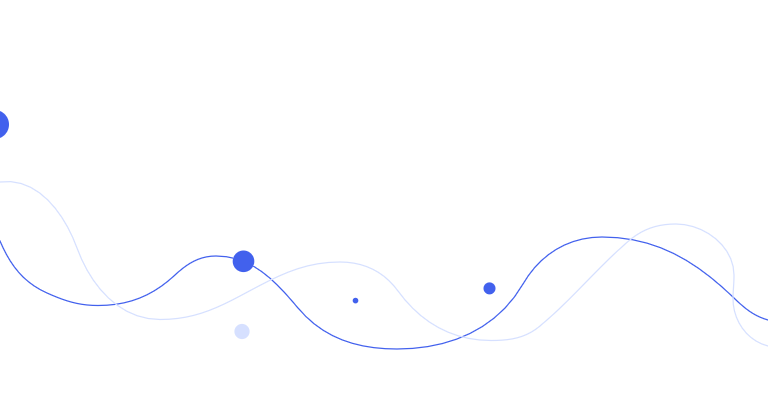
A Shadertoy shader for this background:

```glsl
const vec2 GRID = vec2(768.0, 408.0);   // design grid spanning the canvas
const vec3 PAPER = vec3(1.0);
const vec3 BLUE = vec3(0.26, 0.38, 0.93);
const vec3 PALE = vec3(0.84, 0.88, 1.0);
const float STROKE = 1.25;              // line width in grid units
const float HANDLE = 0.37;              // tangent length relative to the chord
const int STEPS = 10;                   // straight pieces per curve span

// Knots: position and heading in degrees
const int BLUE_KNOTS = 11;
const vec3 BLUE_WAVE[BLUE_KNOTS] = vec3[](
    vec3(0, 167, -67), vec3(47, 115, -24), vec3(98, 102.5, 0),
    vec3(175, 133, 43), vec3(216, 152, 0), vec3(298, 100, -50),
    vec3(397, 59, 0), vec3(523, 124, 60), vec3(602, 171, 0),
    vec3(734, 110, -44), vec3(768, 88, -16));

const int PALE_KNOTS = 13;
const vec3 PALE_WAVE[PALE_KNOTS] = vec3[](
    vec3(0, 226, 8), vec3(77, 160, -70), vec3(160, 88.5, 0),
    vec3(240, 112, 28), vec3(340, 146, 0), vec3(398, 117, -54),
    vec3(491, 67.5, 0), vec3(540, 82, 40), vec3(628, 166.5, 41),
    vec3(676, 184, 0), vec3(734, 133, -90), vec3(733, 110, -91),
    vec3(768, 62, -14));

// Dots: centre and radius
const int BLUE_DOTS = 4;
const vec3 DOTS[BLUE_DOTS] = vec3[](
    vec3(-5.6, 283.5, 14.6), vec3(243.5, 146.7, 10.8),
    vec3(489.5, 119.6, 6.0), vec3(355.5, 107.4, 2.8));
const vec3 PALE_DOT = vec3(242.0, 76.5, 7.6);

float segmentDistance(vec2 p, vec2 a, vec2 b) {
    vec2 pa = p - a, ba = b - a;
    return length(pa - ba * clamp(dot(pa, ba) / dot(ba, ba), 0.0, 1.0));
}

vec2 heading(float degrees) {
    float angle = radians(degrees);
    return vec2(cos(angle), sin(angle));
}

// Distance to the cubic span joining two knots
float spanDistance(vec2 p, vec3 a, vec3 b) {
    float reach = HANDLE * distance(a.xy, b.xy);
    vec2 c1 = a.xy + reach * heading(a.z);
    vec2 c2 = b.xy - reach * heading(b.z);
    vec2 previous = a.xy;
    float d = 1e5;
    for (int i = 1; i <= STEPS; i++) {
        float t = float(i) / float(STEPS), s = 1.0 - t;
        vec2 point = s * s * s * a.xy + 3.0 * s * s * t * c1
                   + 3.0 * s * t * t * c2 + t * t * t * b.xy;
        d = min(d, segmentDistance(p, previous, point));
        previous = point;
    }
    return d;
}

float coverage(float signedDistance, float pixel) {
    return clamp(0.5 - signedDistance / pixel, 0.0, 1.0);
}

float dotDistance(vec2 p, vec3 disc) {
    return distance(p, disc.xy) - disc.z;
}

void mainImage(out vec4 fragColor, in vec2 fragCoord) {
    vec2 p = fragCoord / iResolution.xy * GRID;
    float pixel = GRID.x / iResolution.x;

    // Pale wave and its dot
    float paleLine = 1e5;
    for (int i = 0; i < PALE_KNOTS - 1; i++)
        paleLine = min(paleLine, spanDistance(p, PALE_WAVE[i], PALE_WAVE[i + 1]));
    float paleShape = min(paleLine - 0.5 * STROKE, dotDistance(p, PALE_DOT));

    // Blue wave and its dots
    float blueLine = 1e5;
    for (int i = 0; i < BLUE_KNOTS - 1; i++)
        blueLine = min(blueLine, spanDistance(p, BLUE_WAVE[i], BLUE_WAVE[i + 1]));
    float blueShape = blueLine - 0.5 * STROKE;
    for (int i = 0; i < BLUE_DOTS; i++)
        blueShape = min(blueShape, dotDistance(p, DOTS[i]));

    // Pale strokes lie over the blue ones
    vec3 color = mix(PAPER, BLUE, coverage(blueShape, pixel));
    color = mix(color, PALE, coverage(paleShape, pixel));
    fragColor = vec4(color, 1.0);
}
```
